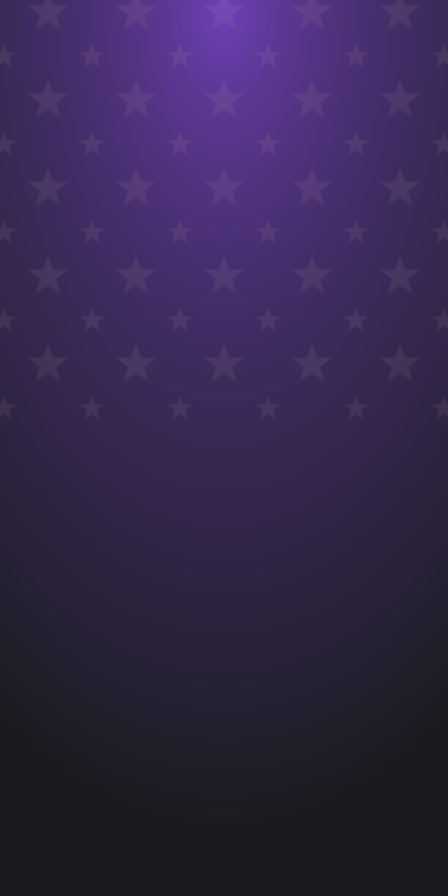
Write a WebGL 2 fragment shader that draws this background.

```glsl
#version 300 es
precision highp float;

#define GLOW_COLOR vec3(0.435, 0.252, 0.715)
#define BASE_COLOR vec3(0.102, 0.106, 0.118)
#define STAR_COLOR vec3(0.75, 0.65, 0.60)
#define STAR_ALPHA 0.10
#define GLOW_RADII vec2(1.026, 1.85)
#define STAR_SPACING 0.1965
#define STAR_ORIGIN vec2(0.5, 0.028)
#define LARGE_RADIUS 0.0465
#define SMALL_RADIUS 0.029
#define INNER_RATIO 0.42
#define PATTERN_DEPTH 0.955

uniform vec2 u_resolution;
out vec4 fragColor;

// Signed distance to a five-pointed star with one tip along +y.
float starDistance(vec2 p, float radius) {
    const vec2 k1 = vec2(0.80902, -0.58779);
    const vec2 k2 = vec2(-k1.x, k1.y);
    p.x = abs(p.x);
    p -= 2.0 * max(dot(k1, p), 0.0) * k1;
    p -= 2.0 * max(dot(k2, p), 0.0) * k2;
    p.x = abs(p.x);
    p.y -= radius;
    vec2 edge = INNER_RATIO * vec2(-k1.y, k1.x) - vec2(0.0, 1.0);
    float along = clamp(dot(p, edge) / dot(edge, edge), 0.0, radius);
    return length(p - edge * along) * sign(p.y * edge.x - p.x * edge.y);
}

// Coverage of a square lattice of stars, with p measured downward.
float starLattice(vec2 p, vec2 origin, float radius, float blur) {
    vec2 cell = (fract((p - origin) / STAR_SPACING + 0.5) - 0.5) * STAR_SPACING;
    float d = starDistance(vec2(cell.x, -cell.y), radius);
    return 1.0 - smoothstep(-blur, blur, d);
}

// Elliptical light falling from the middle of the top edge.
float glowAmount(vec2 p) {
    float t = min(length((p - vec2(0.5, 0.0)) / GLOW_RADII), 1.0);
    return (1.0 - t) * (1.0 - t * (1.0 - t));
}

void main() {
    // Canvas widths, measured from the top left.
    vec2 p = vec2(gl_FragCoord.x, u_resolution.y - gl_FragCoord.y) / u_resolution.x;
    float blur = 0.75 / u_resolution.x;

    vec3 color = mix(BASE_COLOR, GLOW_COLOR, glowAmount(p));

    // Two interleaved lattices, limited to the upper rows.
    float large = starLattice(p, STAR_ORIGIN, LARGE_RADIUS, blur);
    float small = starLattice(p, STAR_ORIGIN + 0.5 * STAR_SPACING, SMALL_RADIUS, blur);
    float stars = max(large, small) * (1.0 - step(PATTERN_DEPTH, p.y));
    color = mix(color, STAR_COLOR, STAR_ALPHA * stars);

    fragColor = vec4(color, 1.0);
}
```
